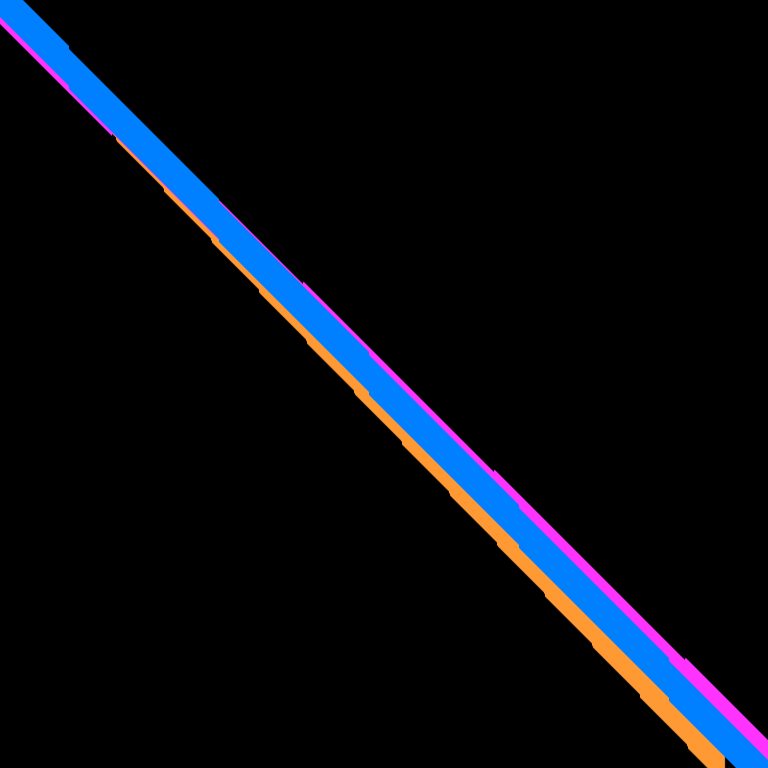
Reproduce this background procedurally as a Shadertoy shader.

```glsl
// Three thick diagonal strokes fanning out from the upper left corner on black.
// Each is a 45 degree band whose offset shifts in small stairs along x,
// like a coarsely rasterised line; blue lies over magenta and orange.

// floor() with each jump eased over the given width
float softFloor(float v, float width) {
    v += 0.5 * width;
    return floor(v) + clamp((fract(v) - 1.0) / width + 1.0, 0.0, 1.0) - 1.0 + 1.0 * step(width, 0.0);
}

// Coverage of one stroke: stairs = jumps across the canvas,
// phase = start within the first stair, side = +1 up or -1 down
float stroke(vec2 p, float pixel, float stairs, float phase, float side, float shift) {
    float jumps = softFloor(p.x * stairs + phase, stairs * pixel) + 1.0;
    float center = shift + side * jumps / 256.0;
    float dist = (abs(p.x + p.y - 1.0 - center) - 0.026) * 0.7071;
    return smoothstep(0.8, -0.8, dist / pixel);
}

void mainImage(out vec4 fragColor, in vec2 fragCoord) {
    vec2 p = fragCoord / iResolution.xy;
    float pixel = 1.0 / min(iResolution.x, iResolution.y);

    // Orange stops just short of the lower edge of the blue stroke
    float orange = stroke(p, pixel, 16.13, -0.462, -1.0, 0.0019);
    orange *= smoothstep(0.8, -0.8, (p.x - 0.944) / pixel);
    float magenta = stroke(p, pixel, 4.02, -0.592, 1.0, -0.0013);
    float blue = stroke(p, pixel, 5.12, -0.467, -1.0, 0.0);

    // Layer from back to front
    vec3 color = vec3(0.0);
    color = mix(color, vec3(1.0, 0.6, 0.2), orange);
    color = mix(color, vec3(1.0, 0.2, 1.0), magenta);
    color = mix(color, vec3(0.0, 0.5, 1.0), blue);
    fragColor = vec4(color, 1.0);
}
```
